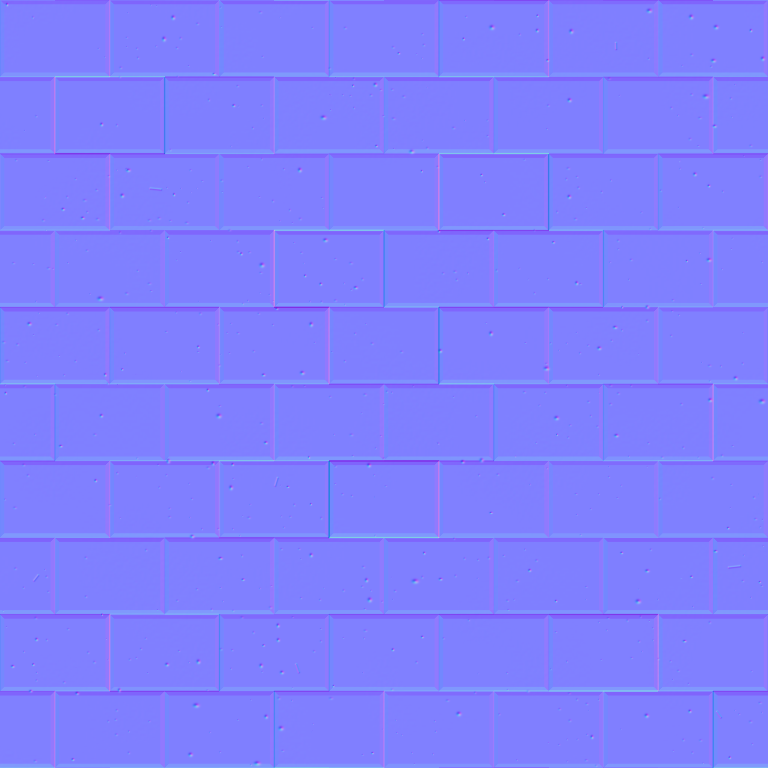
Reproduce this texture map procedurally as a WebGL 2 fragment shader.

```glsl
#version 300 es
precision highp float;

#define GRID vec2(7.0, 10.0)
#define BEVEL 0.0056
#define JOINT 0.0017
#define STEP_SLOPE 0.75
#define TILT 0.012
#define SPECK_SLOPE 0.55
#define PIT_SLOPE 0.20
#define SCRATCH_CHANCE 0.13
#define GRAIN 0.022

uniform vec2 u_resolution;
out vec4 fragColor;

float hash(vec2 p) {
    vec3 q = fract(vec3(p.xyx) * 0.1031);
    q += dot(q, q.yzx + 33.33);
    return fract((q.x + q.y) * q.z);
}

vec2 hash2(vec2 p) {
    return vec2(hash(p + 17.3), hash(p + 71.9));
}

float noise(vec2 p) {
    vec2 i = floor(p), f = fract(p);
    f = f * f * (3.0 - 2.0 * f);
    return mix(mix(hash(i), hash(i + vec2(1, 0)), f.x),
               mix(hash(i + vec2(0, 1)), hash(i + vec2(1, 1)), f.x), f.y);
}

// Running bond: every other course is shifted by half a tile
vec2 bond(vec2 p) {
    vec2 g = p * GRID;
    g.x += 0.5 * (1.0 - mod(floor(g.y), 2.0));
    return g;
}

// Laying height of the tile under p; a few tiles stand out
float tileHeight(vec2 p) {
    float h = 2.0 * hash(mod(floor(bond(p)), GRID) + 5.0) - 1.0;
    return h * (0.15 + 0.85 * h * h);
}

// Outward slope of the bevels and of the steps between tiles
vec2 tileSlope(vec2 p, float px) {
    vec2 g = bond(p);
    vec2 id = mod(floor(g), GRID);
    vec2 f = fract(g);
    vec2 d = min(f, 1.0 - f) / GRID;
    vec2 side = step(0.5, f);

    vec2 band = 1.0 - smoothstep(BEVEL - px, BEVEL + px, d);
    float mitre = smoothstep(-px, px, d.x - d.y);
    vec2 sideways = mix(vec2(-0.09, -0.06), vec2(0.13, 0.045), side.x);
    vec2 upright = vec2(0.0, mix(-0.18, 0.20, side.y));
    float strength = mix(0.8, 1.15, hash(id + 40.0));
    vec2 slope = strength * (sideways * band.x * (1.0 - mitre)
                           + upright * band.y * mitre);

    vec2 e = vec2(JOINT, 0.0);
    vec2 rise = vec2(tileHeight(p - e.xy) - tileHeight(p + e.xy),
                     tileHeight(p - e.yx) - tileHeight(p + e.yx));
    slope += STEP_SLOPE * rise * (1.0 - smoothstep(0.0, JOINT, d));
    return slope + TILT * (hash2(id) - 0.5);
}

// Scattered round bumps, one at most in each cell
vec2 bumps(vec2 p, float cells, float chance, float radius, float seed) {
    vec2 id = floor(p * cells);
    vec2 centre = (id + 0.2 + 0.6 * hash2(id + seed)) / cells;
    float r = radius * mix(0.6, 1.3, hash(id + seed + 3.0));
    vec2 d = (p - centre) / r;
    d.x *= mix(0.7, 1.2, hash(id + seed + 9.0));
    float present = step(hash(id + seed + 6.0), chance);
    return present * d * exp(-dot(d, d)) * 2.0;
}

// Rare short gouges at random angles
vec2 scratches(vec2 p) {
    vec2 id = floor(p * GRID);
    vec2 centre = (id + 0.25 + 0.5 * hash2(id + 130.0)) / GRID;
    float a = 6.2832 * hash(id + 150.0);
    vec2 along = vec2(cos(a), sin(a));
    vec2 d = p - centre;
    float halfLength = mix(0.003, 0.008, hash(id + 160.0));
    d -= along * clamp(dot(d, along), -halfLength, halfLength);
    d /= 0.0013;
    return -step(hash(id + 170.0), SCRATCH_CHANCE) * d * exp(-dot(d, d));
}

// Fine roughness in faint patches
vec2 grain(vec2 p) {
    vec2 q = p * 260.0;
    float n = noise(q);
    vec2 slope = vec2(n - noise(q + vec2(0.5, 0)), n - noise(q + vec2(0, 0.5)));
    return slope * smoothstep(0.45, 0.8, noise(p * 16.0 + 8.0));
}

void main() {
    vec2 p = gl_FragCoord.xy / u_resolution;
    float px = 0.6 / min(u_resolution.x, u_resolution.y);

    vec2 slope = tileSlope(p, px);
    slope += SPECK_SLOPE * bumps(p, 34.0, 0.11, 0.0018, 210.0);
    float worn = smoothstep(0.3, 0.75, noise(p * 11.0));
    slope += PIT_SLOPE * bumps(p, 75.0, 0.03 + 0.13 * worn, 0.0012, 320.0);
    slope += 0.6 * scratches(p) + GRAIN * grain(p);

    // Green points down the canvas
    vec3 normal = normalize(vec3(slope.x, -slope.y, 1.0));
    fragColor = vec4(0.5 + 0.5 * normal, 1.0);
}
```
